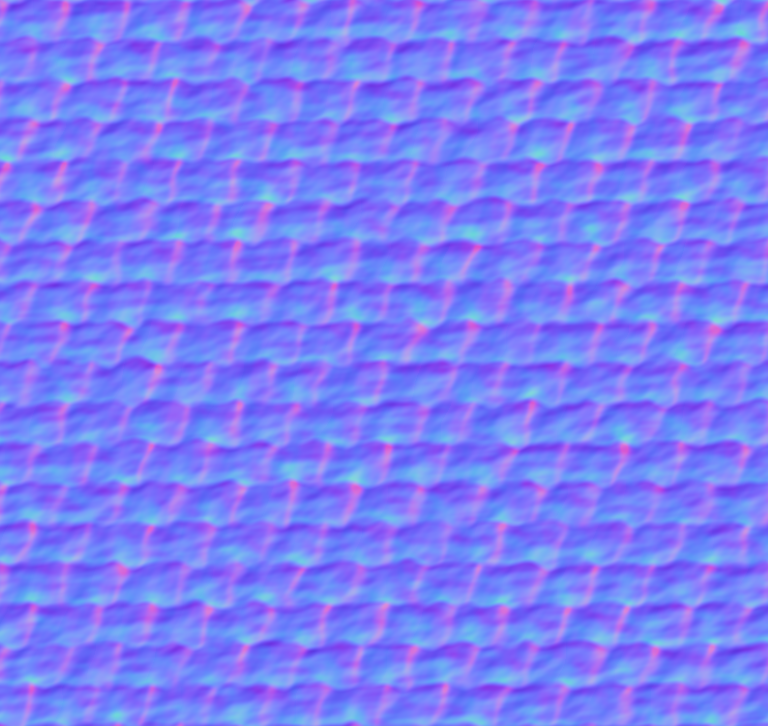
Reproduce this texture map procedurally as a Shadertoy shader.

```glsl
const vec2  CELLS         = vec2(13.0, 18.0); // stitches across, rows down
const vec2  PHASE         = vec2(0.10, 0.09); // start of even rows, in cells
const float SLANT         = 0.21;  // lean of the side edges
const float SCALLOP       = 0.045; // rise and fall of each seam
const float WARP          = 0.07;  // large scale unevenness
const float JITTER        = 0.18;  // random shift of each junction
const float EDGE_WIDTH    = 0.088;
const float EDGE_SLOPE    = 0.54;
const float REST_SLOPE    = -0.11; // sideways tilt between edges
const float BULGE_SLOPE   = 0.06;  // sideways curve of each stitch
const float SEAM_WIDTH    = 0.20;
const float TOP_SLOPE     = -0.31;
const float BOTTOM_SLOPE  = 0.15;
const float KNOT_SLOPE    = 0.42;  // extra tilt fanning up from a junction
const vec2  GRAIN_SHEAR   = vec2(0.22, 0.12);
const vec2  WISP_FREQ     = vec2(1.9, 2.7);
const vec2  WISP_SLOPE    = vec2(0.07, 0.16);
const vec2  FIBRE_FREQ    = vec2(5.0, 4.1);
const vec2  FIBRE_SLOPE   = vec2(0.055, 0.06);
const float PI            = 3.14159265;

float hash(vec2 p) {
    vec3 q = fract(p.xyx * vec3(0.1031, 0.1030, 0.0973));
    q += dot(q, q.yzx + 33.33);
    return fract((q.x + q.y) * q.z);
}

vec2 latticeGradient(vec2 cell) {
    float angle = 2.0 * PI * hash(cell + 71.0);
    return vec2(cos(angle), sin(angle));
}

float gradientNoise(vec2 p) {
    vec2 i = floor(p), f = p - i;
    vec2 u = f * f * f * (f * (f * 6.0 - 15.0) + 10.0);
    vec2 s = vec2(1.0, 0.0);
    float a = dot(latticeGradient(i), f);
    float b = dot(latticeGradient(i + s), f - s);
    float c = dot(latticeGradient(i + s.yx), f - s.yx);
    float d = dot(latticeGradient(i + s.xx), f - s.xx);
    return mix(mix(a, b, u.x), mix(c, d, u.x), u.y);
}

vec2 noiseSlope(vec2 p) {
    vec2 e = vec2(0.08, 0.0);
    return vec2(gradientNoise(p + e) - gradientNoise(p - e),
                gradientNoise(p + e.yx) - gradientNoise(p - e.yx)) / (2.0 * e.x);
}

float bell(float x, float width) {
    x /= width;
    return exp(-x * x);
}

// Signed distance to the nearest junction on top of a row, and its strength
vec2 junction(float x, float row) {
    x -= PHASE.x + 0.5 * mod(row, 2.0);
    vec2 id = vec2(floor(x + 0.5), row);
    float shift = JITTER * (hash(id + 41.0) - 0.5);
    return vec2(x - id.x - shift, hash(id + 13.0));
}

// Tilt of one row of stitches; t runs from its upper seam to its lower seam
vec2 rowSlope(float x, float t, float row) {
    // Slanted side edge, strongest at the junction
    vec2 side = junction(x + SLANT * t, row);
    float d = side.x;
    float edge = bell(d, EDGE_WIDTH) * mix(0.65, 1.1, side.y) * mix(1.1, 0.6, t);
    float hot = 0.35 * side.y * side.y * bell(d, 0.09) * bell(t - 0.04, 0.13);
    float sideways = REST_SLOPE + EDGE_SLOPE * edge + hot
        - BULGE_SLOPE * sin(2.0 * PI * d) * (1.0 - 0.5 * t)
        + 0.07 * bell(d + 0.16, 0.12);

    // Rounded front, opening in a fan above the junction below
    vec2 below = junction(x, row + 1.0);
    float fan = bell(below.x + 0.03, 0.21) * mix(0.5, 1.3, below.y);
    float bottom = BOTTOM_SLOPE + KNOT_SLOPE * fan;
    float rise = 1.0 - pow(max(1.0 - t, 0.0), 1.25);
    float upright = mix(TOP_SLOPE, bottom, rise);
    upright += 0.16 * bell(d, 0.11) * (1.0 - t);
    return vec2(sideways, upright);
}

vec2 stitchSlope(vec2 p) {
    float row = floor(p.y);
    float t = p.y - row;
    float seam = smoothstep(1.0 - SEAM_WIDTH, 1.0, t);
    return mix(rowSlope(p.x, t, row), rowSlope(p.x, t - 1.0, row + 1.0), seam);
}

void mainImage(out vec4 fragColor, in vec2 fragCoord) {
    vec2 uv = fragCoord / iResolution.xy;
    vec2 grid = vec2(uv.x, 1.0 - uv.y) * CELLS;
    vec2 grain = grid + GRAIN_SHEAR * grid.yx;

    // Uneven yarn and stepped seams
    vec2 p = grid + WARP * vec2(gradientNoise(grid * 0.9 + 5.0),
                                gradientNoise(grid * 1.1 + 37.0));
    p += vec2(0.10, 0.12) * gradientNoise(grain * vec2(2.7, 1.6) + 19.0);
    p.y -= PHASE.y;
    float turn = 2.0 * PI * (p.x - PHASE.x);
    p.y -= SCALLOP * (sin(turn) * cos(PI * p.y) + 0.5 * sin(2.0 * turn));

    // Wisps and fine fibres
    vec2 slope = stitchSlope(p);
    slope += WISP_SLOPE * noiseSlope(grain * WISP_FREQ + 11.0);
    slope += FIBRE_SLOPE * noiseSlope(grain * FIBRE_FREQ + 53.0);

    // Encode the unit normal as colour
    slope = clamp(slope, -0.68, 0.68);
    float facing = sqrt(max(1.0 - dot(slope, slope), 0.0));
    fragColor = vec4(vec3(slope, facing * 0.98) * 0.5 + 0.5, 1.0);
}
```
